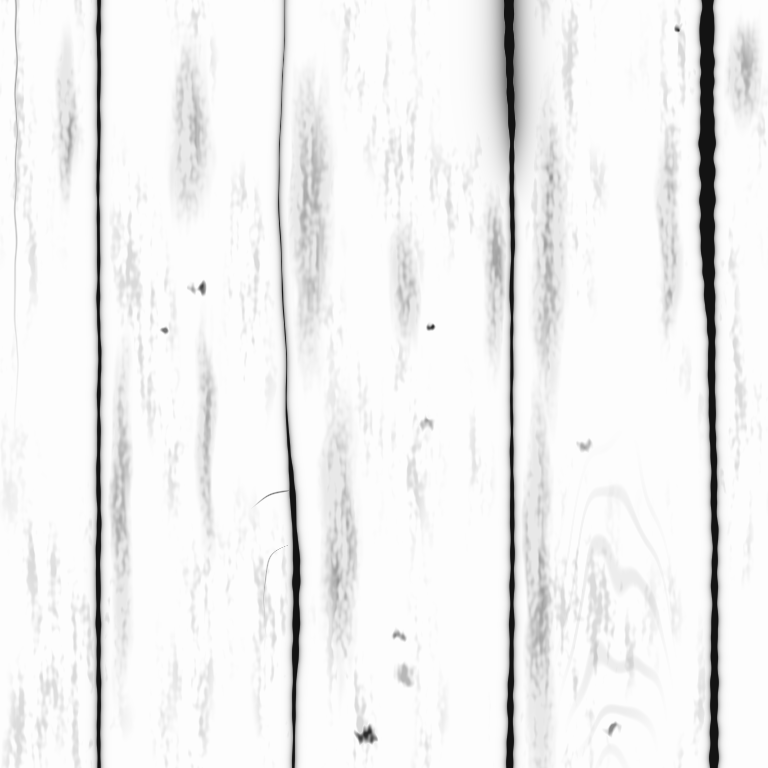
A Shadertoy shader for this texture map:

```glsl
// Whitewashed, weathered planks with dark vertical gaps, grey stains, knots and cracks.

const vec3 PAINT = vec3(0.993);
const vec3 GAP_COLOR = vec3(0.075);
const float GAP_SOFTNESS = 0.0014;
const float GAP_WOBBLE = 0.0022;
const float STAIN_DEPTH = 0.36;
const float STREAK_DEPTH = 0.15;
const float GRAIN_DEPTH = 0.07;

// Gap centre and half width at five heights, bottom to top, for each gap
const int GAPS = 4;
const int STEPS = 5;
const vec2 GAP_PATH[20] = vec2[20](
    vec2(0.129, 0.0026), vec2(0.128, 0.0034), vec2(0.129, 0.0024), vec2(0.128, 0.0022), vec2(0.129, 0.0028),
    vec2(0.382, 0.0018), vec2(0.386, 0.0052), vec2(0.373, 0.0011), vec2(0.363, 0.0008), vec2(0.371, 0.0004),
    vec2(0.664, 0.0046), vec2(0.667, 0.0031), vec2(0.666, 0.0020), vec2(0.667, 0.0032), vec2(0.663, 0.0068),
    vec2(0.929, 0.0056), vec2(0.931, 0.0042), vec2(0.927, 0.0044), vec2(0.921, 0.0100), vec2(0.921, 0.0088));

// Stains: centre, half size
const int STAINS = 12;
const vec4 STAIN[STAINS] = vec4[STAINS](
    vec4(0.086, 0.84, 0.013, 0.11), vec4(0.245, 0.83, 0.024, 0.12), vec4(0.158, 0.33, 0.014, 0.22),
    vec4(0.268, 0.43, 0.012, 0.15), vec4(0.405, 0.72, 0.026, 0.20), vec4(0.440, 0.31, 0.024, 0.17),
    vec4(0.530, 0.63, 0.019, 0.08), vec4(0.644, 0.64, 0.016, 0.12), vec4(0.714, 0.68, 0.021, 0.22),
    vec4(0.700, 0.22, 0.019, 0.30), vec4(0.872, 0.70, 0.015, 0.14), vec4(0.970, 0.91, 0.024, 0.07));

// Knots: centre, radius, darkness
const int KNOTS = 10;
const vec4 KNOT[KNOTS] = vec4[KNOTS](
    vec4(0.260, 0.626, 0.011, 0.8), vec4(0.217, 0.570, 0.009, 0.6), vec4(0.559, 0.576, 0.008, 0.9),
    vec4(0.556, 0.450, 0.012, 0.4), vec4(0.762, 0.418, 0.011, 0.4), vec4(0.518, 0.173, 0.011, 0.5),
    vec4(0.479, 0.043, 0.014, 0.9), vec4(0.883, 0.962, 0.008, 0.9), vec4(0.527, 0.120, 0.018, 0.3),
    vec4(0.795, 0.052, 0.010, 0.5));

vec2 gradient(vec2 cell) {
    float angle = 6.2832 * fract(sin(dot(cell, vec2(127.1, 311.7))) * 43758.5);
    return vec2(cos(angle), sin(angle));
}

// Gradient noise that wraps once across the canvas
float noise(vec2 uv, vec2 period) {
    vec2 p = uv * period, i = floor(p), f = p - i;
    vec2 u = f * f * f * (f * (f * 6.0 - 15.0) + 10.0);
    vec2 e = vec2(1, 0);
    float a = dot(gradient(mod(i, period)), f);
    float b = dot(gradient(mod(i + e.xy, period)), f - e.xy);
    float c = dot(gradient(mod(i + e.yx, period)), f - e.yx);
    float d = dot(gradient(mod(i + e.xx, period)), f - e.xx);
    return mix(mix(a, b, u.x), mix(c, d, u.x), u.y);
}

vec2 wrapped(vec2 d) { return fract(d + 0.5) - 0.5; }

float line(float d, float halfWidth, float soft) {
    return 1.0 - smoothstep(halfWidth - soft, halfWidth + soft, abs(d));
}

float gapInk(vec2 uv, float soft) {
    float ink = 0.0, h = uv.y * float(STEPS - 1);
    int k = min(int(h), STEPS - 2);
    float t = smoothstep(0.0, 1.0, h - float(k));
    for (int i = 0; i < GAPS; i++) {
        vec2 g = mix(GAP_PATH[i * STEPS + k], GAP_PATH[i * STEPS + k + 1], t);
        vec2 row = vec2(float(i) * 0.23, uv.y);
        float d = uv.x - g.x - GAP_WOBBLE * noise(row, vec2(9, 14));
        float w = g.y * (1.0 + 0.5 * noise(row, vec2(7, 40)));
        ink = max(ink, line(d, w, soft));
        ink = max(ink, 0.4 * exp(-max(abs(d) - w, 0.0) / 0.003));
        // Soot around the third gap near the top
        if (i == 2) ink = max(ink, 0.85 * smoothstep(0.7, 0.9, uv.y) * exp(-abs(d) / 0.014));
    }
    return ink;
}

// Two side cracks by the second gap and a hairline near the left edge
float crackInk(vec2 uv, float soft) {
    float wobble = 0.004 * noise(uv, vec2(30, 20));
    float s = (0.382 - uv.x) / 0.06;
    float side = line(uv.y - 0.361 + 0.027 * s * s + wobble, 0.0007, soft) * step(0.0, s) * (1.0 - smoothstep(0.5, 1.0, s));
    float q = (0.29 - uv.y) / 0.15;
    float drop = line(uv.x - 0.345 - 0.03 * exp(-q * 14.0) + wobble, 0.0006, soft) * step(0.0, q) * (1.0 - smoothstep(0.3, 1.0, q));
    float hair = line(uv.x - 0.021 + wobble, 0.0008, soft) * smoothstep(0.35, 0.95, uv.y);
    return max(0.65 * side, max(0.4 * drop, 0.45 * hair));
}

void mainImage(out vec4 fragColor, in vec2 fragCoord) {
    vec2 uv = fragCoord / iResolution.xy;
    float soft = max(GAP_SOFTNESS, 0.8 / iResolution.x);

    // Long fibres, broken up by fine speckle
    float fibre = noise(uv, vec2(64, 7)) + 0.6 * noise(uv, vec2(150, 22));
    float speckle = noise(uv, vec2(170, 80));
    float streak = fibre + 0.5 * speckle;
    float worn = smoothstep(-0.1, 0.4, noise(uv, vec2(14, 3)) + 0.4 * noise(uv, vec2(30, 9)));
    float ink = STREAK_DEPTH * worn * smoothstep(0.0, 0.6, streak);

    // Stains with ragged, fibrous borders
    float stain = 0.0;
    for (int i = 0; i < STAINS; i++) {
        vec2 q = wrapped(uv - STAIN[i].xy);
        q.x += 0.012 * noise(uv, vec2(12, 8));
        q /= STAIN[i].zw;
        stain = max(stain, 1.0 - smoothstep(0.35, 1.25, length(q) + 0.5 * fibre));
    }
    ink += stain * STAIN_DEPTH * (0.25 + 0.75 * smoothstep(-0.35, 0.55, streak));

    // Arched grain on the fourth plank
    vec2 a = uv - vec2(0.8, 0.2);
    float arch = uv.y + 38.0 * a.x * a.x + 0.12 * noise(uv, vec2(18, 5));
    float ring = smoothstep(0.55, 1.0, sin(arch * 75.0));
    ink += GRAIN_DEPTH * ring * (1.0 - smoothstep(0.4, 1.0, length(a / vec2(0.09, 0.26))));

    // Knots
    vec2 warp = 0.011 * vec2(noise(uv, vec2(75, 60)), noise(uv.yx, vec2(65, 80)));
    for (int i = 0; i < KNOTS; i++) {
        float d = length(wrapped(uv - KNOT[i].xy) + warp) / KNOT[i].z;
        ink = max(ink, KNOT[i].w * (1.0 - smoothstep(0.1, 1.0, d + 0.5 * speckle)));
    }

    ink = max(ink, max(gapInk(uv, soft), crackInk(uv, soft)));
    fragColor = vec4(mix(PAINT, GAP_COLOR, clamp(ink, 0.0, 1.0)), 1.0);
}
```
